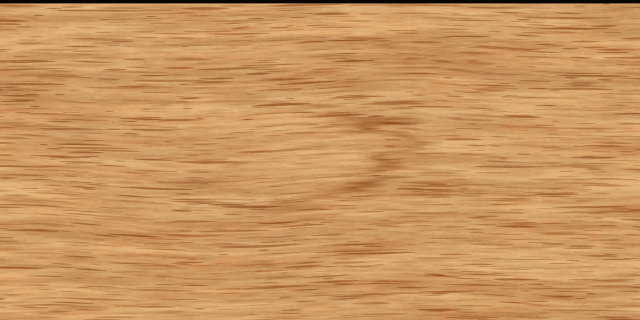
Reproduce this texture procedurally as a WebGL 2 fragment shader.

```glsl
#version 300 es
precision highp float;

uniform vec2 u_resolution;
out vec4 fragColor;

float hash(vec2 p) {
    vec3 q = fract(vec3(p.xyx) * 0.1031);
    q += dot(q, q.yzx + 33.33);
    return fract((q.x + q.y) * q.z);
}

float noise(vec2 p) {
    vec2 i = floor(p), f = fract(p);
    f = f * f * (3.0 - 2.0 * f);
    return mix(mix(hash(i), hash(i + vec2(1, 0)), f.x),
               mix(hash(i + vec2(0, 1)), hash(i + vec2(1, 1)), f.x), f.y);
}

// One tapered dark dash per cell, in staggered rows
float pores(vec2 p, vec2 cell, float seed, float aa) {
    vec2 g = p / cell;
    g.x += 7.0 * hash(vec2(floor(g.y), seed));
    vec2 id = floor(g) + seed * 17.0;
    vec2 f = (fract(g) - 0.5) * cell;
    float size = hash(id + 3.1);
    float halfLength = cell.x * mix(0.12, 0.47, size);
    f.x -= (hash(id + 8.7) - 0.5) * (cell.x - 2.0 * halfLength);
    f.y -= (hash(id + 15.3) - 0.5) * cell.y * 0.5;
    f.y -= (hash(id + 21.9) - 0.5) * 0.03 * f.x;
    float taper = max(1.0 - pow(f.x / halfLength, 2.0), 0.0);
    float width = cell.y * mix(0.05, 0.15, hash(id + 29.4)) * taper;
    float dash = 1.0 - smoothstep(width - aa, width + aa, abs(f.y));
    float strength = hash(id + 37.2);
    return dash * smoothstep(0.0, 0.4, taper) * strength * strength;
}

void main() {
    vec2 p = gl_FragCoord.xy / u_resolution.y;
    float aa = 0.8 / u_resolution.y;

    // Gently waving fibre direction
    vec2 w = p;
    w.y += 0.035 * (noise(p * vec2(1.6, 3.0) + 4.0) - 0.5);
    w.y += 0.006 * (noise(p * vec2(6.0, 14.0)) - 0.5);

    // Streaks from broad bands down to fine fibres
    float tone = 0.84;
    tone += 0.30 * (noise(w * vec2(1.5, 22.0) + 11.0) - 0.5);
    tone += 0.38 * (noise(w * vec2(3.5, 58.0) + 23.0) - 0.5);
    tone += 0.36 * (noise(w * vec2(8.0, 115.0) + 37.0) - 0.5);
    tone += 0.22 * (noise(w * vec2(22.0, 190.0) + 51.0) - 0.5);
    tone += 0.14 * (noise(p * vec2(90.0, 230.0)) - 0.5);

    // Nested growth arches pointing right, frayed along the fibres
    float y = w.y - 0.51;
    float fray = 0.24 * (noise(w * vec2(4.0, 60.0) + 70.0) - 0.5)
               + 0.12 * (noise(w * vec2(9.0, 120.0) + 90.0) - 0.5);
    float reach = p.x - 1.27 + 15.0 * y * y + fray;
    float ring = fract(reach / 0.56 + 0.8);
    float late = smoothstep(0.45, 0.8, ring) * (1.0 - smoothstep(0.85, 1.0, ring));
    tone -= 0.17 * late * noise(w * vec2(1.5, 9.0) + 5.0);
    float fade = smoothstep(0.75, 1.15, p.x);
    tone -= 0.44 * fade * exp(-pow(reach / 0.065, 2.0));
    tone += 0.10 * fade * exp(-pow((reach + 0.2) / 0.12, 2.0));

    // Open pores, sparser in the pale heart of the arch
    float pore = 0.0;
    for (int i = 0; i < 5; i++) {
        float k = float(i);
        vec2 cell = vec2(0.34 - 0.055 * k, 0.031 - 0.0045 * k);
        pore = max(pore, pores(w + vec2(0.37, 0.013) * k, cell, k + 1.0, aa));
    }
    float heart = exp(-dot(vec2(p.x - 1.05, y) * vec2(4.0, 11.0),
                           vec2(p.x - 1.05, y) * vec2(4.0, 11.0)));
    tone -= 0.95 * pore * (1.0 - 0.5 * heart);

    // Honey ramp with a faint orange blush
    tone = clamp(tone, -0.5, 1.12);
    vec3 color = mix(vec3(0.65, 0.41, 0.22), vec3(0.86, 0.67, 0.45), tone);
    float blush = noise(w * vec2(5.0, 30.0) + 130.0) * noise(p * vec2(40.0, 110.0));
    color += vec3(0.025, -0.025, -0.035) * (blush - 0.2);

    // Dark strip along the top
    float strip = smoothstep(0.9895 - aa, 0.9895 + aa, p.y);
    color = mix(color, vec3(0.03, 0.02, 0.012), strip);
    fragColor = vec4(color, 1.0);
}
```
